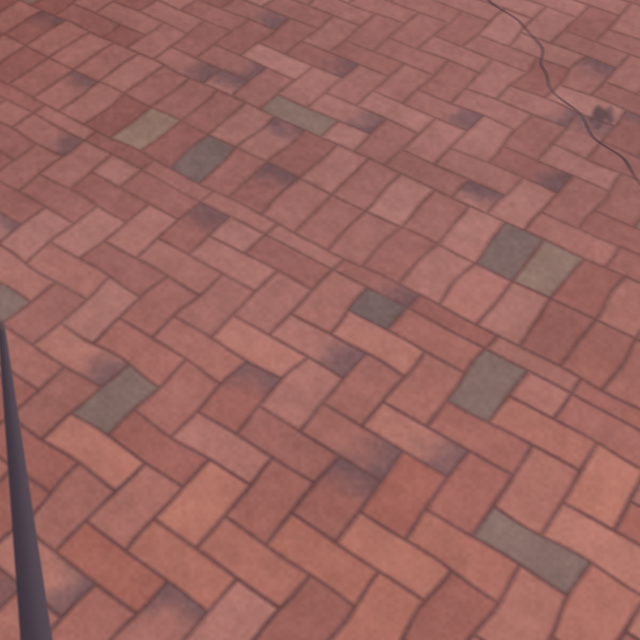
A Shadertoy shader for this texture:

```glsl
// Worn herringbone brick paving seen in perspective, crossed by a band of upright courses.
// The canvas is projected to brick units (one brick is 2 by 1), each brick is found by
// formula and tinted by a hash; joints, stains, a crack and a dark pole go on top.

#define HORIZON 1.302     // height of the vanishing line above the canvas top
#define VANISH_X -0.143   // where the columns converge
#define TILT 0.04         // slope of the rows
#define ROW_SCALE 47.85   // depth of the ground in rows
#define COLUMN_SCALE 0.0503
#define SEAM 35.0         // start of the upright band, in brick units
#define SLIVER 0.6        // thickness of the cut course beside the band
#define JOINT 0.045       // half width of a joint
#define GREY_SHARE 0.07   // share of grey bricks

float hash(vec2 p) {
    return fract(sin(dot(p, vec2(127.1, 311.7))) * 43758.5453);
}

float noise(vec2 p) {
    vec2 i = floor(p), f = fract(p);
    f = f * f * (3.0 - 2.0 * f);
    return mix(mix(hash(i), hash(i + vec2(1, 0)), f.x),
               mix(hash(i + vec2(0, 1)), hash(i + vec2(1, 1)), f.x), f.y);
}

float fbm(vec2 p) {
    return 0.55 * noise(p) + 0.3 * noise(p * 2.1 + 7.3) + 0.15 * noise(p * 4.3 + 3.1);
}

// Distance inward from the edge of a brick with slightly rounded corners
float inset(vec2 p, vec2 corner, vec2 size) {
    vec2 q = abs(p - corner - 0.5 * size) - 0.5 * size + 0.1;
    return 0.1 - length(max(q, 0.0)) - min(max(q.x, q.y), 0.0);
}

// Finds the brick at p: corner and size; returns the distance to its edge
float brick(vec2 p, out vec2 corner, out vec2 size) {
    float s = p.y - SEAM, band = SLIVER + 4.0;
    if (s > 0.0 && s < SLIVER) {               // cut course
        size = vec2(2.0, SLIVER);
        corner = vec2(2.0 * floor(p.x * 0.5), SEAM);
        return inset(p, corner, size);
    }
    if (s > 0.0 && s < band) {                 // two upright courses
        size = vec2(1, 2);
        corner = vec2(floor(p.x + 0.5) - 0.5, SEAM + SLIVER + 2.0 * floor((s - SLIVER) * 0.5));
        return inset(p, corner, size);
    }
    vec2 shift = vec2(0.0, s > 0.0 ? band : 0.0);
    vec2 cell = floor(p - shift);              // herringbone
    float k = mod(cell.x - cell.y, 4.0);
    size = k < 1.5 ? vec2(2, 1) : vec2(1, 2);
    if (k > 0.5 && k < 1.5) cell.x -= 1.0;
    if (k > 1.5 && k < 2.5) cell.y -= 1.0;
    corner = cell + shift;
    return min(inset(p, corner, size), min(abs(s), abs(s - band)));
}

vec3 brickColor(vec2 p, vec2 corner, vec2 size, float near) {
    float pick = hash(corner + 3.7), tone = hash(corner + 11.3);
    vec3 clay = mix(vec3(0.57, 0.375, 0.36), vec3(0.66, 0.46, 0.44), tone);
    vec3 orange = mix(vec3(0.64, 0.39, 0.35), vec3(0.72, 0.47, 0.41), tone);
    vec3 color = mix(clay, orange, near * (0.35 + 0.65 * hash(corner + 5.9)));

    // Grey and tan bricks, more of them in the band
    float inBand = step(SEAM + SLIVER, corner.y) * step(corner.y, SEAM + 4.0);
    vec3 grey = mix(vec3(0.43, 0.37, 0.37), vec3(0.58, 0.48, 0.43), tone);
    color = mix(color, grey, 0.85 * step(pick, GREY_SHARE * (1.0 + inBand)));

    // Burnt ends
    vec2 local = (p - corner) / size;
    float along = size.x > size.y ? local.x : local.y;
    float burn = smoothstep(0.45, 1.0, along + 0.5 * (fbm(p * 2.0) - 0.5));
    color = mix(color, vec3(0.43, 0.33, 0.35), 0.75 * burn * step(0.87, pick));
    return color * (0.94 + 0.12 * fbm(p * 3.0));
}

void mainImage(out vec4 fragColor, in vec2 fragCoord) {
    vec2 uv = fragCoord / iResolution.xy;
    uv.y = 1.0 - uv.y;                         // now measured down from the top

    // Canvas to ground, then to axes along the bricks
    float depth = uv.y + TILT * (uv.x - 0.5) + HORIZON;
    float row = 0.256 - ROW_SCALE / depth;
    float column = (uv.x - VANISH_X) / (COLUMN_SCALE * depth) - 0.143;
    vec2 p = vec2(column + row, column - row);
    p += 0.14 * (vec2(noise(p * 0.9), noise(p * 0.9 + 31.0)) - 0.5);

    // Bricks and joints
    vec2 corner, size;
    float edge = brick(p, corner, size);
    float near = smoothstep(0.2, 0.85, uv.y);
    float soft = 0.15 / depth;
    vec3 color = brickColor(p, corner, size, near);
    vec3 jointColor = mix(vec3(0.46, 0.31, 0.30), vec3(0.40, 0.27, 0.27), near);
    float joint = 1.0 - smoothstep(JOINT - soft, JOINT + soft, edge);
    color = mix(color, jointColor, joint * (0.6 + 0.35 * noise(p * 1.3)));

    // Broad wear, a ruddy far left corner and fine grain
    color *= 0.93 + 0.14 * fbm(p * 0.35);
    float corner_shade = (1.0 - smoothstep(0.0, 0.5, uv.x)) * (1.0 - smoothstep(0.0, 0.45, uv.y));
    color *= mix(vec3(1), vec3(0.93, 0.87, 0.85), corner_shade);
    color += 0.03 * (noise(uv * 150.0) - 0.5);

    // Crack at the far right, with a dark hole
    float crackX = 0.77 + 0.82 * uv.y + 0.05 * (noise(vec2(uv.y * 28.0, 4.0)) - 0.5);
    float crack = 1.0 - smoothstep(0.001, 0.005, abs(uv.x - crackX));
    float hole = 1.0 - smoothstep(0.008, 0.022, length(uv - vec2(0.94, 0.182)) + 0.014 * (noise(uv * 90.0) - 0.5));
    crack *= (1.0 - smoothstep(0.3, 0.34, uv.y)) * (0.4 + 0.6 * noise(uv * 35.0));
    color = mix(color, vec3(0.30, 0.24, 0.26), max(0.8 * crack, 0.7 * hole));

    // Pole at the left edge, widening downward
    float t = (uv.y - 0.5) / 0.5;
    float middle = mix(0.001, 0.057, t), halfWidth = mix(0.005, 0.025, t);
    float pole = 1.0 - smoothstep(-0.003, 0.003, abs(uv.x - middle) - halfWidth);
    vec3 poleColor = mix(vec3(0.25, 0.21, 0.25), vec3(0.34, 0.29, 0.33), smoothstep(-1.0, 1.0, (uv.x - middle) / max(halfWidth, 0.001)));
    color = mix(color, poleColor, pole * smoothstep(0.49, 0.52, uv.y));

    fragColor = vec4(clamp(color, 0.0, 1.0), 1.0);
}
```
